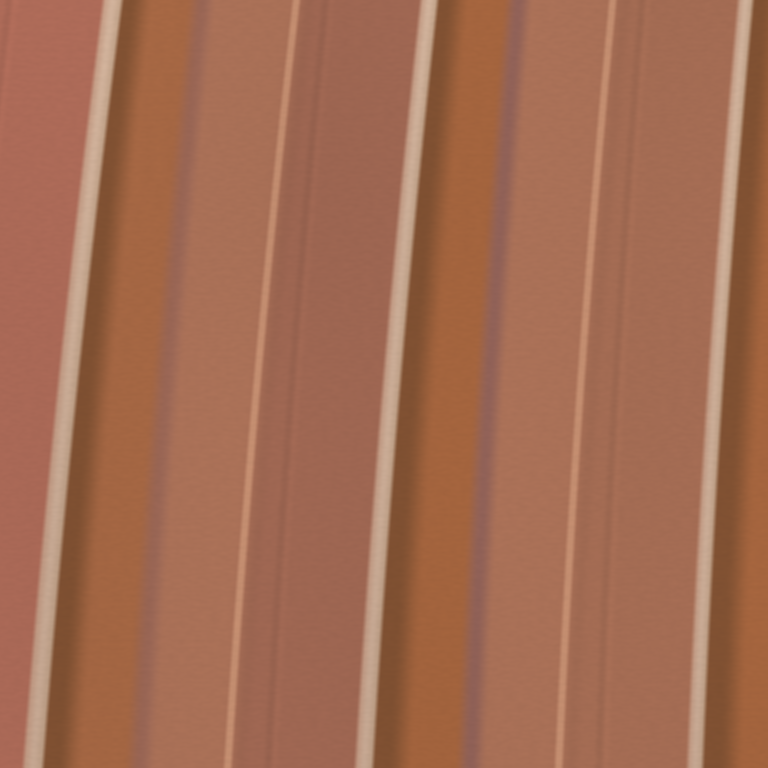
This texture is drawn by a Shadertoy shader. Its source:

```glsl
// Slanted terracotta sheet-metal cladding with pale ridges, shaded grooves and fine seams.
#define PITCH_BOTTOM 0.431
#define PITCH_TOP 0.412
#define START_BOTTOM 0.043
#define START_TOP 0.147
#define BOW 0.0065
#define RIDGE_HALF_WIDTH 0.027
#define SEAM_HALF_WIDTH 0.011
#define GRAIN 0.022

const vec3 RIDGE = vec3(0.81, 0.69, 0.60);
const vec3 SHADOW = vec3(0.50, 0.315, 0.195);
const vec3 ORANGE = vec3(0.640, 0.390, 0.240);
const vec3 MAUVE = vec3(0.555, 0.375, 0.345);
const vec3 PANEL = vec3(0.665, 0.440, 0.340);
const vec3 FACE = vec3(0.620, 0.400, 0.320);
const vec3 SEAM = vec3(0.785, 0.575, 0.455);

vec2 hashGradient(vec2 cell) {
    float angle = 6.2832 * fract(sin(dot(cell, vec2(127.1, 311.7))) * 43758.5);
    return vec2(cos(angle), sin(angle));
}

float gradientNoise(vec2 p) {
    vec2 i = floor(p), f = fract(p);
    vec2 w = f * f * f * (f * (f * 6.0 - 15.0) + 10.0);
    float a = dot(hashGradient(i), f);
    float b = dot(hashGradient(i + vec2(1, 0)), f - vec2(1, 0));
    float c = dot(hashGradient(i + vec2(0, 1)), f - vec2(0, 1));
    float d = dot(hashGradient(i + vec2(1, 1)), f - vec2(1, 1));
    return mix(mix(a, b, w.x), mix(c, d, w.x), w.y);
}

// Soft-edged line: 1 within halfWidth of the centre, fading over blur.
float softLine(float dist, float halfWidth, float blur) {
    return 1.0 - smoothstep(halfWidth - blur, halfWidth + blur, abs(dist));
}

void mainImage(out vec4 fragColor, in vec2 fragCoord) {
    vec2 p = fragCoord / iResolution.xy;

    // Position across the ribs, which lean, bow slightly and converge upwards
    float pitch = mix(PITCH_BOTTOM, PITCH_TOP, p.y);
    float start = mix(START_BOTTOM, START_TOP, p.y) - BOW * 4.0 * p.y * (1.0 - p.y);
    float u = (p.x - start) / pitch;
    float rib = floor(u);
    float t = u - rib;
    float pixel = 1.0 / (iResolution.x * pitch);

    // Tints that differ from one rib to the next
    float isLeft = 1.0 - step(-0.5, rib);
    float isRight = step(0.5, rib);
    vec3 face = FACE + isLeft * vec3(0.050, 0.012, 0.020) + isRight * vec3(0.022, 0.022, 0.006);
    vec3 orange = mix(mix(ORANGE, PANEL, 0.22), ORANGE, isRight);
    float mauveAmount = mix(0.55, 0.9, isRight);

    // Groove: shadow, warm reflected light, then a cool crease
    float drift = 1.0 - p.y;
    float shadowEnd = 0.098 + 0.018 * drift;
    float crease = 0.282 + 0.040 * drift;
    vec3 color = mix(SHADOW, orange, smoothstep(shadowEnd - 0.045, shadowEnd + 0.035, t));
    color = mix(color, PANEL, smoothstep(crease - 0.045, crease + 0.035, t));
    color = mix(color, MAUVE, mauveAmount * softLine(t - crease, 0.026, 0.025));

    // Flat panel darkens past the thin bright seam
    float seam = 0.580 + 0.008 * drift;
    color = mix(color, face, smoothstep(seam - 0.04, seam + 0.07, t));
    color *= 1.0 - 0.035 * softLine(t - seam - 0.035, 0.018, 0.018);
    float seamBlur = max(0.008, pixel);
    color = mix(color, SEAM, 0.85 * softLine(t - seam, SEAM_HALF_WIDTH, seamBlur));

    // Faint pressed fold
    float fold = 0.672 + 0.038 * drift;
    color *= 1.0 - 0.045 * softLine(t - fold, 0.010, 0.010);
    color *= 1.0 + 0.020 * softLine(t - fold - 0.02, 0.009, 0.009);

    // Pale ridge, narrower towards the right, with a soft rosy left flank
    float ridgeIndex = floor(u + 0.5);
    float d = u - ridgeIndex;
    float halfWidth = RIDGE_HALF_WIDTH * (1.1 - 0.12 * ridgeIndex);
    vec3 ridge = RIDGE - vec3(0.035, 0.035, 0.030) * drift;
    ridge = mix(ridge, vec3(0.73, 0.55, 0.46), 0.6 * (1.0 - smoothstep(-halfWidth, 0.0, d)));
    ridge = mix(ridge, vec3(0.69, 0.57, 0.46), 0.5 * smoothstep(0.0, halfWidth, d));
    color = mix(color, ridge, softLine(d, halfWidth, max(0.009, pixel)));

    // Broad tonal drift and fine horizontal grain
    float grain = gradientNoise(p * vec2(70.0, 190.0)) + 0.5 * gradientNoise(p * vec2(150.0, 260.0));
    float tone = gradientNoise(p * vec2(3.0, 2.0) + 7.3);
    color *= 1.0 + GRAIN * grain + 0.03 * tone;

    fragColor = vec4(clamp(color, 0.0, 1.0), 1.0);
}
```
